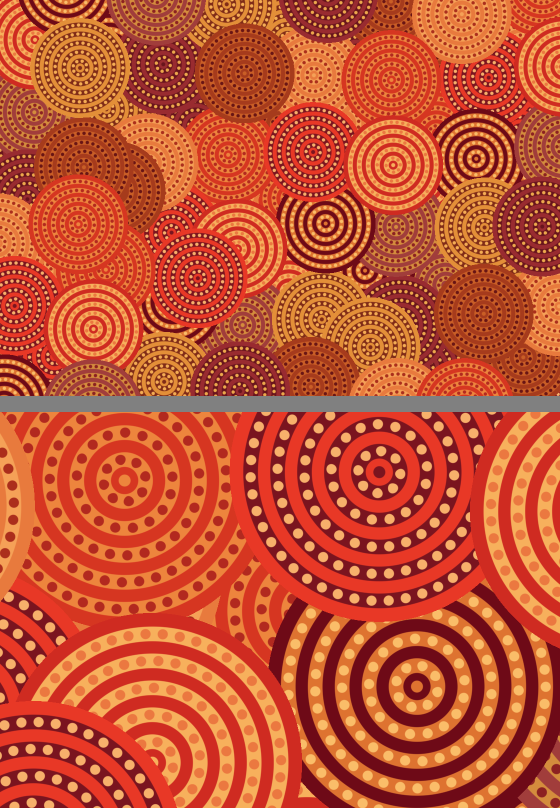
Top, the full canvas; bottom, a detail of the centre.
Write a WebGL 1 fragment shader that draws this pattern.

```glsl
precision highp float;
// Overlapping round medallions built from concentric bands of small dots.
// Two offset, jittered grids scatter the discs; at each point the disc with
// the highest random depth wins, and its palette is chosen from its cell.

uniform vec2 u_resolution;

const float CELL = 0.2;
const float RADIUS = 0.126;
const float TAU = 6.2831853;

vec2 hash2(vec2 p) {
  vec3 q = fract(vec3(p.xyx) * vec3(0.1031, 0.1030, 0.0973));
  q += dot(q, q.yzx + 33.33);
  return fract((q.xx + q.yz) * q.zy);
}

// Ground, band and dot colours of one disc
void pickPalette(float id, out vec3 ground, out vec3 band, out vec3 dots) {
  if (id < 0.5) {         // scarlet
    ground = vec3(0.91, 0.22, 0.15); band = vec3(0.48, 0.08, 0.12); dots = vec3(0.97, 0.69, 0.42);
  } else if (id < 1.5) {  // plum
    ground = vec3(0.60, 0.17, 0.19); band = vec3(0.41, 0.08, 0.11); dots = vec3(0.93, 0.66, 0.30);
  } else if (id < 2.5) {  // cream on red
    ground = vec3(0.81, 0.17, 0.13); band = vec3(0.97, 0.69, 0.36); dots = vec3(0.92, 0.47, 0.25);
  } else if (id < 3.5) {  // rust
    ground = vec3(0.65, 0.23, 0.11); band = vec3(0.79, 0.37, 0.15); dots = vec3(0.41, 0.08, 0.08);
  } else if (id < 4.5) {  // burgundy
    ground = vec3(0.43, 0.04, 0.09); band = vec3(0.87, 0.45, 0.19); dots = vec3(0.98, 0.74, 0.41);
  } else if (id < 5.5) {  // apricot
    ground = vec3(0.91, 0.48, 0.24); band = vec3(0.96, 0.63, 0.34); dots = vec3(0.67, 0.18, 0.11);
  } else if (id < 6.5) {  // mauve and ochre
    ground = vec3(0.63, 0.24, 0.23); band = vec3(0.83, 0.55, 0.24); dots = vec3(0.55, 0.13, 0.13);
  } else if (id < 7.5) {  // vermilion
    ground = vec3(0.84, 0.21, 0.13); band = vec3(0.93, 0.52, 0.24); dots = vec3(0.70, 0.16, 0.12);
  } else {                // ochre
    ground = vec3(0.89, 0.56, 0.22); band = vec3(0.50, 0.17, 0.09); dots = vec3(0.96, 0.68, 0.33);
  }
}

// p is in disc radii, soft is the edge width in the same units
vec3 medallion(vec2 p, float id, float turn, float soft) {
  vec3 ground, band, dots;
  pickPalette(id, ground, band, dots);
  float r = length(p);

  // Five dotted bands, evenly spaced from the middle outwards
  float ring = 0.14 + 0.18 * clamp(floor((r - 0.05) / 0.18), 0.0, 4.0);
  float bandMask = 1.0 - smoothstep(-soft, soft, abs(r - ring) - 0.049);
  vec3 color = mix(ground, band, bandMask);

  // Dots repeat by angle at an almost constant spacing
  float count = floor(TAU * ring / 0.115 + 0.5);
  float angle = atan(p.y, p.x) / TAU + turn;
  float along = (fract(angle * count) - 0.5) * TAU * ring / count;
  float dotEdge = length(vec2(along, r - ring)) - 0.034;
  color = mix(color, dots, 1.0 - smoothstep(-soft, soft, dotEdge));

  // Small centre spot
  return mix(color, band, 1.0 - smoothstep(-soft, soft, r - 0.04));
}

vec3 scene(vec2 p, float soft) {
  float topDepth = -1.0;
  float id = 0.0;
  float turn = 0.0;
  vec2 local = vec2(0.0);

  for (int k = 0; k < 2; k++) {
    float layer = float(k);
    vec2 grid = p / CELL + 0.5 * layer;
    for (int j = -1; j <= 1; j++) {
      for (int i = -1; i <= 1; i++) {
        vec2 cell = floor(grid) + vec2(float(i), float(j));
        vec2 seed = cell + 40.0 + 57.0 * layer;
        vec2 jitter = (hash2(seed) - 0.5) * 0.38;
        vec2 offset = (grid - cell - 0.5 - jitter) * CELL / RADIUS;
        vec2 rnd = hash2(seed + 171.0);
        float depth = rnd.x + 0.6 * layer;
        if (dot(offset, offset) < 1.0 && depth > topDepth) {
          topDepth = depth;
          local = offset;
          turn = rnd.y;
          id = mod(cell.x * 2.0 + cell.y * 5.0 + layer * 4.0, 9.0);
        }
      }
    }
  }
  if (topDepth < 0.0) return vec3(0.55, 0.13, 0.13);
  return medallion(local, id, turn, soft);
}

void main() {
  float pixel = 1.0 / u_resolution.y;
  vec3 color = vec3(0.0);

  // 2x2 samples smooth the outlines where discs overlap
  for (int y = 0; y < 2; y++) {
    for (int x = 0; x < 2; x++) {
      vec2 shift = vec2(float(x), float(y)) * 0.5 - 0.25;
      color += scene((gl_FragCoord.xy + shift) * pixel, 0.5 * pixel / RADIUS);
    }
  }
  gl_FragColor = vec4(color * 0.25, 1.0);
}
```
